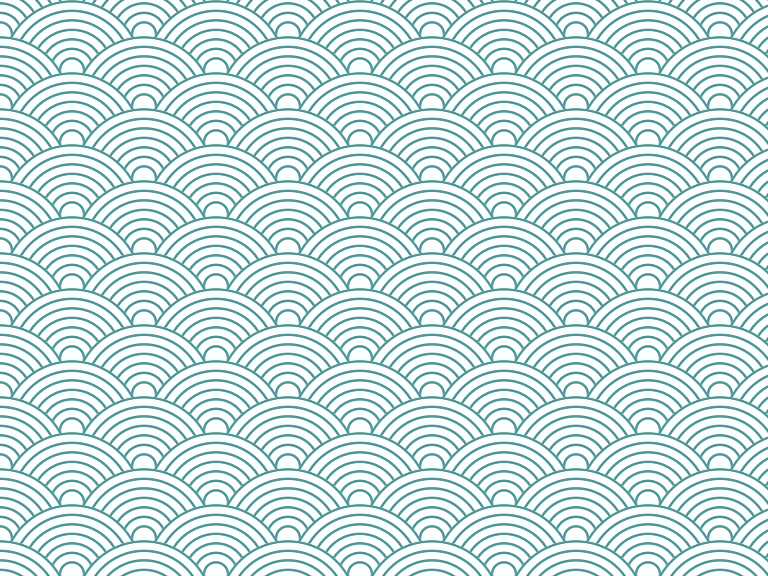
This pattern is drawn by a Shadertoy shader. Its source:

```glsl
// Overlapping wave scales: rows of concentric teal rings on white, with every
// other row shifted by half a scale. Each pixel composites the nearby rows
// front (lowest) to back, so each disc hides the rings behind it.

// Lengths are fractions of the canvas height.
const float SCALE_WIDTH = 0.25;      // distance between scales in a row
const float ROW_STEP    = 0.0625;    // rise from one row to the next
const float APEX_OFFSET = -0.0023;   // height of the apex of row zero
const float RADIUS      = 0.1198;    // centre line of the outer ring
const float RING_GAP    = 0.0165;    // spacing between rings
const float LAST_RING   = 6.0;       // index of the innermost ring
const float LINE_WIDTH  = 0.00425;
const int   ROW_COUNT   = 6;         // rows that can reach one pixel

const vec3 PAPER = vec3(0.99, 1.0, 1.0);
const vec3 INK   = vec3(0.31, 0.58, 0.59);

// Distance from p to the centre of the closest scale in a row.
float centreDistance(vec2 p, float row) {
    float shift = 0.5 * (1.0 - mod(row, 2.0));
    float x = (fract(p.x / SCALE_WIDTH - shift + 0.5) - 0.5) * SCALE_WIDTH;
    float centreY = APEX_OFFSET + row * ROW_STEP - RADIUS;
    return length(vec2(x, p.y - centreY));
}

// Distance to the nearest ring line, at distance r from the scale centre.
float ringDistance(float r) {
    float depth = RADIUS - r;
    float ring = clamp(floor(depth / RING_GAP + 0.5), 0.0, LAST_RING);
    return abs(depth - ring * RING_GAP);
}

// Smooth coverage of a shape from its signed distance.
float coverage(float signedDistance, float pixel) {
    return 1.0 - smoothstep(-0.6 * pixel, 0.6 * pixel, signedDistance);
}

void mainImage(out vec4 fragColor, in vec2 fragCoord) {
    vec2 p = fragCoord / iResolution.y;
    float pixel = 1.0 / iResolution.y;
    float halfLine = 0.5 * LINE_WIDTH;
    float frontRow = floor((p.y - APEX_OFFSET - halfLine) / ROW_STEP);

    vec3 color = vec3(0.0);
    float unseen = 1.0;

    // Front-to-back compositing of the rows
    for (int i = 0; i < ROW_COUNT; i++) {
        float r = centreDistance(p, frontRow + float(i));
        float disc = coverage(r - RADIUS - halfLine, pixel);
        float line = coverage(ringDistance(r) - halfLine, pixel);
        color += unseen * disc * mix(PAPER, INK, line);
        unseen *= 1.0 - disc;
    }

    fragColor = vec4(color + unseen * PAPER, 1.0);
}
```
